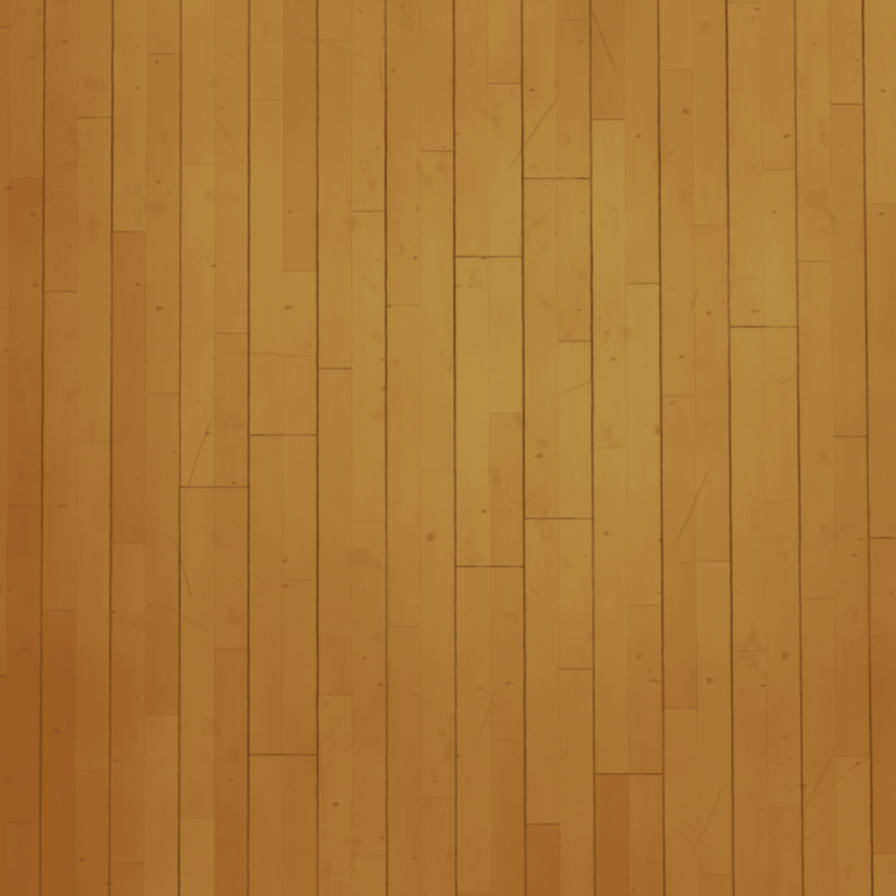
Reproduce this texture procedurally as a three.js fragment shader.

```glsl
// Worn maple floor: vertical strips of paired boards with dark seams and stepped ends.
#define PITCH_BOTTOM 0.0774
#define PITCH_TOP 0.0761
#define SEAM_WIDTH 0.0014
#define JOINT_WIDTH 0.0012
#define BOARD_LENGTH 0.3607
#define STRIP_STEP 0.06706
#define FULL_JOINT_CHANCE 0.18
#define SCRATCHES 20
#define WOOD_DARK vec3(0.610, 0.365, 0.130)
#define WOOD_LIGHT vec3(0.722, 0.540, 0.255)
#define SEAM_COLOR vec3(0.440, 0.250, 0.095)
#define STAIN_COLOR vec3(0.520, 0.295, 0.100)

varying vec2 vUv;

float hash(vec2 p) {
  vec3 q = fract(vec3(p.xyx) * 0.1031);
  q += dot(q, q.yzx + 33.33);
  return fract((q.x + q.y) * q.z);
}

float noise(vec2 p) {
  vec2 i = floor(p), f = fract(p);
  f = f * f * (3.0 - 2.0 * f);
  return mix(mix(hash(i), hash(i + vec2(1.0, 0.0)), f.x),
             mix(hash(i + vec2(0.0, 1.0)), hash(i + vec2(1.0, 1.0)), f.x), f.y);
}

float fbm(vec2 p) {
  float sum = 0.0, gain = 0.5;
  for (int i = 0; i < 4; i++) {
    sum += gain * noise(p);
    p = p * 2.03 + 17.3;
    gain *= 0.5;
  }
  return sum;
}

// Soft-edged line of the given half width
float stroke(float d, float halfWidth) {
  return 1.0 - smoothstep(0.0, halfWidth * 2.0, abs(d));
}

// Nearest board end in one half of a strip: x = signed distance, y = its row
vec2 boardEnd(float y, float strip, float side) {
  float v = (y - 0.6152 - STRIP_STEP * strip) / BOARD_LENGTH + 0.5 * side;
  float row = floor(v + 0.5);
  float jitter = 0.06 * (hash(vec2(strip * 2.0 + side, row + 50.0)) - 0.5);
  return vec2((v - row - jitter) * BOARD_LENGTH, row);
}

// Sparse small marks, one candidate per cell
float specks(vec2 p, float scale, float chance) {
  vec2 g = p * scale, id = floor(g);
  vec2 center = 0.3 + 0.4 * vec2(hash(id + 5.1), hash(id + 9.7));
  vec2 d = (fract(g) - center) * vec2(0.8, 0.7 + 1.2 * hash(id + 2.4));
  float radius = 0.08 + 0.14 * hash(id + 31.0);
  float rough = 0.16 * (noise(p * 200.0) - 0.5);
  return step(hash(id + 43.0), chance) * (1.0 - smoothstep(0.0, radius, length(d) + rough));
}

// Thin straight scuffs with fading ends
float scratches(vec2 p) {
  float sum = 0.0;
  for (int i = 0; i < SCRATCHES; i++) {
    float k = float(i) + 1.0;
    vec2 d = p - vec2(hash(vec2(k, 3.0)), hash(vec2(k, 8.0)));
    float angle = 6.2832 * hash(vec2(k, 14.0));
    vec2 dir = vec2(cos(angle), sin(angle));
    float reach = 0.015 + 0.06 * hash(vec2(k, 21.0));
    float fade = 1.0 - smoothstep(reach * 0.4, reach, abs(dot(d, dir)));
    float across = dot(d, vec2(-dir.y, dir.x)) + 0.003 * (noise(p * 40.0) - 0.5);
    sum += fade * stroke(across, 0.0013) * (0.3 + 0.7 * hash(vec2(k, 29.0)));
  }
  return min(sum, 1.0);
}

void main() {
  vec2 p = vUv;

  // Strips widen slightly toward the bottom
  float pitch = mix(PITCH_BOTTOM, PITCH_TOP, p.y);
  float u = (p.x - mix(0.4318, 0.4303, p.y)) / pitch + 6.0;
  float strip = floor(u);
  float side = step(0.5, fract(u));

  // Board ends alternate between the halves and step diagonally across strips
  vec2 end = boardEnd(p.y, strip, side);
  vec2 leftEnd = boardEnd(p.y, strip, 0.0);
  vec2 board = vec2(strip * 2.0 + side, end.y - step(end.x, 0.0) + 90.0);

  // Board tone and grain
  float rnd = hash(board);
  float tone = 0.60 + 0.20 * (rnd - 0.5) - 0.26 * step(0.93, rnd);
  tone += 0.16 * (fbm(vec2(p.x * 50.0, p.y * 6.0) + board * 3.7) - 0.47);
  tone += 0.30 * (fbm(p * 9.0 + 3.0) - 0.47);
  tone += 0.04 * (noise(p * vec2(180.0, 100.0)) - 0.5);

  // Broad light: bright centre and top, dim left edge and bottom
  tone += 0.32 * (smoothstep(0.0, 0.75, p.y) - 0.6);
  tone -= 0.42 * (1.0 - smoothstep(0.0, 0.24, p.x));
  tone += 0.24 * (1.0 - smoothstep(0.05, 0.5, distance(p, vec2(0.60, 0.60))));
  vec3 color = mix(WOOD_DARK, WOOD_LIGHT, clamp(tone, 0.0, 1.1));

  // Scuffs, specks and patchy stains
  float marks = 0.28 * scratches(p);
  marks += 0.42 * specks(p, 36.0, 0.07) + 0.25 * specks(p + 0.37, 70.0, 0.04);
  marks += 0.16 * smoothstep(0.62, 0.84, fbm(p * vec2(38.0, 32.0) + 60.0));
  color = mix(color, STAIN_COLOR, min(marks, 0.6));

  // Faint split inside each strip, uneven ends, some running the full width
  float split = (fract(u) - 0.5) * pitch;
  color = mix(color, STAIN_COLOR, 0.08 * stroke(split, 0.0012) * noise(vec2(strip * 9.0, p.y * 14.0)));
  float depth = 0.10 + 0.28 * pow(hash(vec2(board.x + 8.0, end.y)), 3.0);
  float full = step(hash(vec2(strip + 33.0, leftEnd.y + 20.0)), FULL_JOINT_CHANCE);
  float joint = max(depth * stroke(end.x, JOINT_WIDTH), 0.48 * full * stroke(leftEnd.x, JOINT_WIDTH));
  color = mix(color, SEAM_COLOR, joint * (0.4 + 0.9 * noise(p * 80.0)));

  // Dark seams between strips, uneven in depth
  float line = floor(u + 0.5);
  float seam = (u - line) * pitch + 0.0005 * (noise(vec2(line * 5.0, p.y * 60.0)) - 0.5);
  float seamDepth = 0.38 + 0.40 * noise(vec2(line * 7.0, p.y * 6.0)) + 0.14 * noise(vec2(line * 3.0, p.y * 150.0));
  color = mix(color, SEAM_COLOR, seamDepth * stroke(seam, SEAM_WIDTH));

  gl_FragColor = vec4(color, 1.0);
}
```
